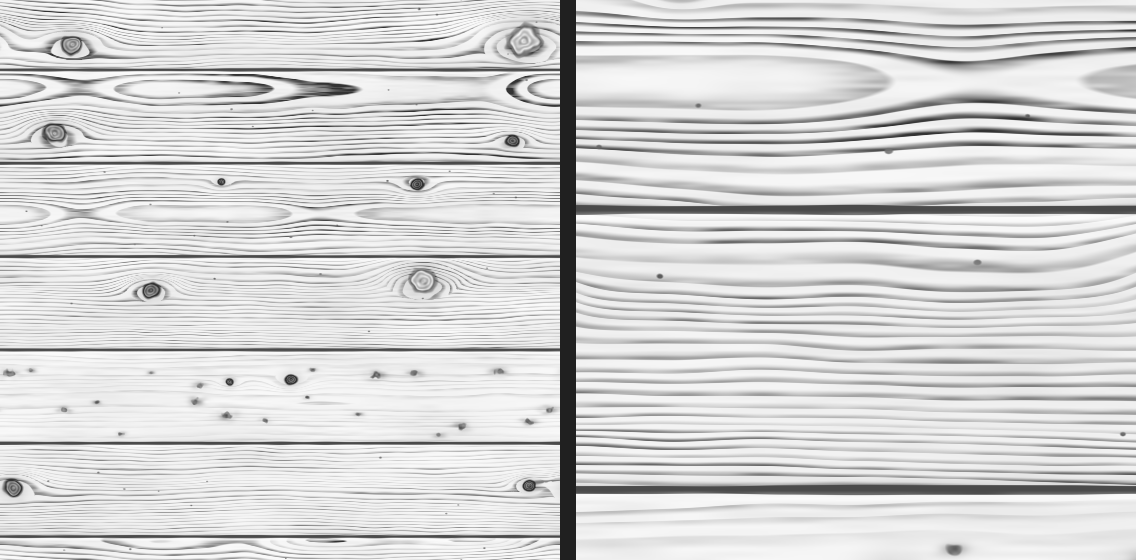
Left, the full canvas; right, a detail of the centre.
Give the GLSL for this texture, as a WebGL 2 fragment shader.

```glsl
#version 300 es
precision highp float;
uniform vec2 u_resolution;
out vec4 outColor;

#define PLANKS 6.0
#define FIRST_GAP 0.0417
#define GAP_WIDTH 0.0052
#define KNOTTY_PLANK 1.0
#define SPECKS 20
#define PAINT 0.985
#define GRAIN_DARKNESS 1.0
#define WAVINESS 0.013
#define GAP_TONE 0.29

// Per plank: rings per unit, contrast, heart height, heart depth
const vec4 GRAIN[6] = vec4[6](
  vec4(165.0, 0.42, 1.05, 0.022), vec4(95.0, 0.16, 0.45, 0.015),
  vec4(165.0, 0.46, 1.10, 0.030), vec4(135.0, 0.50, 0.46, 0.034),
  vec4(120.0, 0.72, 0.76, 0.040), vec4(135.0, 0.60, 0.94, 0.034));
// Per plank: first knot x, distance to the second, height, radius
const vec4 KNOTS[6] = vec4[6](
  vec4(0.945, 0.078, 0.55, 0.009), vec4(0.41, 0.11, 0.66, 0.006),
  vec4(0.27, 0.485, 0.64, 0.013), vec4(0.395, 0.35, 0.80, 0.006),
  vec4(0.915, 0.182, 0.24, 0.010), vec4(0.13, 0.805, 0.27, 0.016));

float hash(vec2 p) {
  vec3 q = fract(p.xyx * vec3(0.1031, 0.1030, 0.0973));
  q += dot(q, q.yzx + 33.33);
  return fract((q.x + q.y) * q.z);
}

// Value noise that wraps in x after the frequency freq.x
float noise(vec2 p, vec2 freq) {
  p *= freq;
  vec2 cell = floor(p), f = fract(p);
  f = f * f * (3.0 - 2.0 * f);
  float x0 = mod(cell.x, freq.x), x1 = mod(cell.x + 1.0, freq.x);
  return mix(mix(hash(vec2(x0, cell.y)), hash(vec2(x1, cell.y)), f.x),
             mix(hash(vec2(x0, cell.y + 1.0)), hash(vec2(x1, cell.y + 1.0)), f.x), f.y);
}

// Offset to a centre, wrapping across the canvas
vec2 wrapOffset(vec2 p, vec2 centre) {
  return vec2(fract(p.x - centre.x + 0.5) - 0.5, p.y - centre.y);
}

// Centre and radius of one of the two large knots of a plank
vec3 largeKnot(float plank, int i) {
  vec4 k = KNOTS[int(plank)];
  float second = float(i);
  float height = k.z + second * 0.16 * (hash(vec2(plank, 5.0)) - 0.3);
  return vec3(fract(k.x + second * k.y), height / PLANKS, k.w * (1.0 + 0.6 * second));
}

// Growth rings cut along the trunk, bent around the knots
float grain(vec2 p, float plank) {
  vec4 style = GRAIN[int(plank)];
  vec2 seed = vec2(0.0, plank * 3.0);
  float y = p.y + WAVINESS * (noise(p + seed, vec2(4.0, 13.0)) - 0.5)
          + 0.003 * (noise(p + seed, vec2(18.0, 70.0)) - 0.5);
  float bulge = 0.0;
  for (int i = 0; i < 2; i++) {
    vec3 knot = largeKnot(plank, i);
    vec2 d = wrapOffset(p, knot.xy);
    float spread = dot(d * vec2(0.5, 1.0), d * vec2(0.5, 1.0)) / (2.6 * knot.z * knot.z);
    y -= 0.7 * d.y / max(spread, 1.0);
    bulge += 1.5 * knot.z * exp(-spread * 0.7);
  }
  float depth = style.w * noise(vec2(p.x, plank * 1.7 + 0.5), vec2(7.0, 1.0));
  float field = length(vec2(y - style.z / PLANKS, depth)) + bulge;
  float rings = field * style.x + 1.5 * noise(vec2(0.0, field + plank), vec2(1.0, 45.0));
  float blur = min(fwidth(rings), 2.0);
  float phase = fract(rings);
  float line = smoothstep(0.38, 0.88, phase) * (1.0 - smoothstep(1.0 - clamp(blur, 0.1, 0.5), 1.0, phase));
  line = mix(line, 0.25, smoothstep(0.5, 1.3, blur));
  float strength = 0.35 + 0.95 * hash(vec2(floor(rings), plank + 11.0));
  float wear = mix(0.3, 1.2, noise(p + seed, vec2(9.0, 38.0)));
  float fibre = 0.5 + 0.8 * noise(p + seed, vec2(45.0, 420.0));
  return style.y * line * strength * wear * fibre;
}

// Large knots with a rim and rings; big ones are painted paler
float drawKnots(float tone, vec2 p, float plank, float aa) {
  for (int i = 0; i < 2; i++) {
    vec3 knot = largeKnot(plank, i);
    vec2 d = wrapOffset(p, knot.xy);
    float r = length(d * vec2(0.9, 1.0)) / knot.z + 0.4 * (noise(p, vec2(80.0)) - 0.5);
    float soft = aa / knot.z + 0.06;
    float shade = mix(0.36, 0.8, smoothstep(0.008, 0.023, knot.z));
    float rings = 0.5 + 0.5 * cos(r * 17.0);
    float inside = shade + 0.16 * rings - 0.25 * noise(p, vec2(150.0, 170.0)) * (1.0 - r * 0.5);
    tone -= 0.13 * exp(-r * r * 0.35);
    tone = mix(tone, inside, 1.0 - smoothstep(1.0 - soft, 1.0 + soft, r));
    tone -= 0.28 * (1.0 - smoothstep(0.06, 0.14 + soft, abs(r - 0.97)));
  }
  return tone;
}

// Pin knots on the knotty plank, tiny specks on the others
float drawSpecks(float tone, vec2 p, float plank, float aa) {
  bool knotty = plank == KNOTTY_PLANK;
  for (int i = 0; i < SPECKS; i++) {
    vec2 id = vec2(float(i) + 3.0, plank * 7.0 + 2.0);
    float size = hash(id);
    if (!knotty && size > 0.4) continue;
    vec2 centre = vec2((float(i) + hash(id + 31.0)) / float(SPECKS),
                       mix(0.08, 0.92, hash(id + 57.0)) / PLANKS);
    float radius = knotty ? mix(0.003, 0.0085, size) : mix(0.001, 0.003, size);
    vec2 d = wrapOffset(p, centre);
    float r = length(d * vec2(0.75, 1.0)) / radius + 0.9 * (noise(p, vec2(170.0)) - 0.5);
    float halo = exp(-dot(d * vec2(0.4, 0.8), d * vec2(0.4, 0.8)) / (radius * radius));
    if (knotty) tone -= 0.42 * halo * noise(p, vec2(70.0, 190.0));
    float soft = aa / radius + 0.15;
    float core = 0.27 + 0.3 * noise(p, vec2(220.0));
    tone = mix(tone, core, 0.9 * (1.0 - smoothstep(0.8 - soft, 0.8 + soft, r)));
  }
  return tone;
}

void main() {
  vec2 p = gl_FragCoord.xy / u_resolution;
  float aa = 0.7 / u_resolution.y;
  float row = (p.y - FIRST_GAP) * PLANKS;
  float plank = mod(floor(row), PLANKS);
  vec2 q = vec2(p.x, fract(row) / PLANKS);

  // Worn white paint over grain
  float tone = PAINT - 0.045 * noise(p, vec2(5.0, 22.0)) - 0.05 * noise(p, vec2(30.0, 300.0)) * noise(p, vec2(8.0, 30.0));
  tone -= GRAIN_DARKNESS * grain(q, plank);
  tone = drawKnots(tone, q, plank, aa);
  tone = drawSpecks(tone, q, plank, aa);

  // Gap with a shaded edge above and a bright edge below
  float g = (fract(row + 0.5) - 0.5) / PLANKS;
  float ragged = 0.5 * GAP_WIDTH * (0.8 + 0.4 * noise(p, vec2(24.0, 6.0)));
  tone -= 0.16 * exp(-max(g, 0.0) / 0.004) * step(0.0, g);
  tone = mix(tone, 0.99, 0.75 * smoothstep(-0.009, -0.005, g) * step(g, 0.0));
  float gapTone = GAP_TONE + 0.2 * smoothstep(0.0, -ragged, g) * noise(p, vec2(40.0, 300.0));
  tone = mix(tone, gapTone, 1.0 - smoothstep(ragged - aa, ragged + aa, abs(g)));
  outColor = vec4(vec3(clamp(tone, 0.2, 1.0)), 1.0);
}
```
